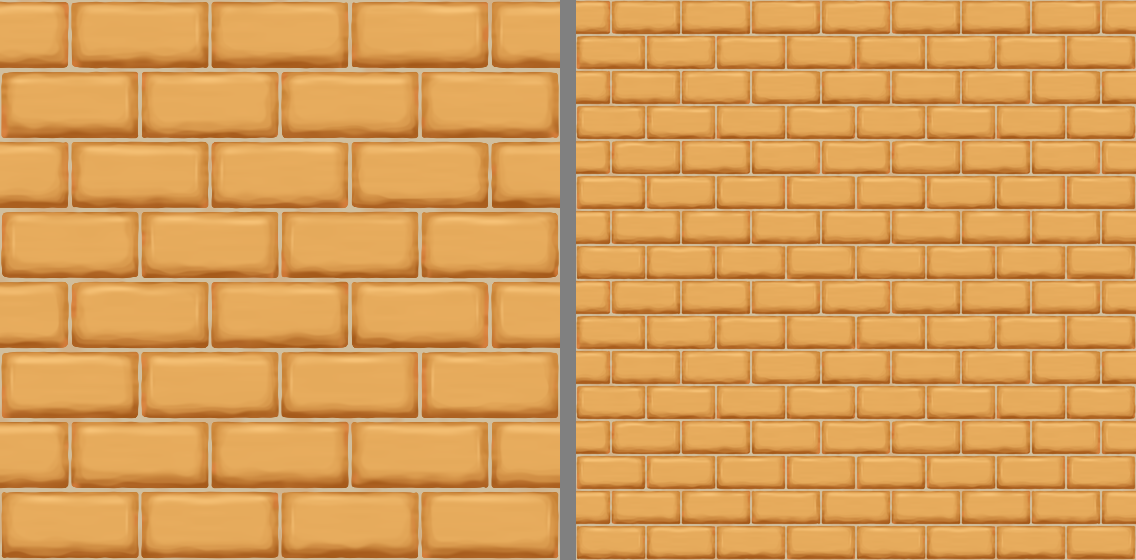
Left: one tile. Right: repeated 2 by 2.
Reproduce this texture procedurally as a WebGL 2 fragment shader.

```glsl
#version 300 es
precision highp float;
// Hand-painted ochre brick wall in running bond with thin pale mortar.

#define BRICKS vec2(4.0, 8.0)
#define JOINT vec2(0.024, 0.029)
#define CORNER 0.045
#define LAYERS 5
#define BRUSH_WOBBLE 0.085
#define FACE vec3(0.910, 0.680, 0.370)
#define LIGHT vec3(0.960, 0.755, 0.460)
#define SIDE vec3(0.805, 0.535, 0.235)
#define SHADE vec3(0.670, 0.375, 0.125)
#define BLUSH vec3(0.850, 0.500, 0.240)
#define MORTAR vec3(0.820, 0.750, 0.620)

uniform vec2 u_resolution;
out vec4 fragColor;

float hash(vec2 p) {
    vec3 h = fract(vec3(p.xyx) * 0.1031);
    h += dot(h, h.yzx + 33.33);
    return fract((h.x + h.y) * h.z);
}

// Value noise whose lattice wraps after the given period.
float noise(vec2 p, vec2 period) {
    vec2 i = floor(p), f = fract(p);
    f = f * f * (3.0 - 2.0 * f);
    vec2 a = mod(i, period), b = mod(i + 1.0, period);
    return mix(mix(hash(a), hash(vec2(b.x, a.y)), f.x),
               mix(hash(vec2(a.x, b.y)), hash(b), f.x), f.y);
}

// Noise local to one brick, centred on zero.
float brush(vec2 p) {
    return noise(p, vec2(1024.0)) - 0.5;
}

float roundedBox(vec2 p, vec2 halfSize, float radius) {
    vec2 d = abs(p) - halfSize + radius;
    return length(max(d, 0.0)) + min(max(d.x, d.y), 0.0) - radius;
}

float band(float x, float centre, float width) {
    return 1.0 - smoothstep(0.0, width, abs(x - centre));
}

// Painted face; q spans -1..1 by -0.5..0.5.
vec3 paintBrick(vec2 q, vec2 id) {
    vec2 seed = 20.0 + 400.0 * vec2(hash(id + 3.1), hash(id + 17.7));
    float vary = hash(id + 41.3);
    float streak = brush(q * vec2(2.0, 14.0) + seed);
    float patches = brush(q * vec2(5.0, 4.0) + seed + 50.0);

    // Rim: dark underside, warmer flanks with orange dabs.
    float low = 1.0 - smoothstep(-0.46, -0.08, q.y + 0.16 * patches);
    vec3 color = mix(SIDE, SHADE, low);
    float flank = smoothstep(0.80, 0.94, abs(q.x));
    color = mix(color, BLUSH, flank * smoothstep(0.05, 0.30, patches) * 0.8);
    color = mix(color, SHADE, 0.45 * smoothstep(0.44, 0.48, q.y + 0.04 * patches));
    color += 0.05 * streak;

    // Overlapping translucent strokes build up the lit face.
    for (int i = 0; i < LAYERS; i++) {
        float t = (float(i) + 0.6) / float(LAYERS);
        vec2 s = seed + 13.0 * float(i);
        vec2 wobble = vec2(brush(q * vec2(3.0, 5.0) + s),
                           brush(q * vec2(3.5, 4.0) + s + 70.0));
        vec2 lowInset = vec2(0.03, 0.06) + t * vec2(0.15, 0.17 + 0.07 * vary);
        vec2 highInset = vec2(0.03, 0.035) + t * vec2(0.17, 0.07);
        vec2 centre = 0.5 * (lowInset - highInset);
        vec2 size = vec2(1.0, 0.5) - 0.5 * (lowInset + highInset);
        float d = roundedBox(q - centre + wobble * BRUSH_WOBBLE, size, 0.06 + 0.14 * t);
        float soft = mix(0.025, 0.07, hash(id + float(i) * 7.0));
        float cover = 1.0 - smoothstep(-soft, 0.012, d);
        vec3 tone = mix(mix(SIDE, SHADE, 0.5 * low), FACE, sqrt(t));
        color = mix(color, tone, cover * mix(0.5, 0.9, t));
    }

    // Pale strokes along the upper shoulder and down some flanks.
    float bend = 0.05 * brush(q * vec2(2.0, 1.0) + seed + 90.0);
    float shoulder = band(q.y + bend, 0.36, 0.10) * (1.0 - smoothstep(0.70, 0.92, abs(q.x)));
    color = mix(color, LIGHT, shoulder * clamp(0.65 + streak, 0.0, 1.0));
    float edge = vary < 0.5 ? -0.82 : 0.82;
    float glint = band(q.x + bend, edge, 0.035) * band(q.y, 0.06, 0.34);
    color = mix(color, LIGHT, 0.6 * glint * step(0.55, hash(id + 29.0)));
    return color + 0.012 * streak;
}

void main() {
    vec2 uv = gl_FragCoord.xy / u_resolution;
    vec2 p = uv * BRICKS;
    p.x += 0.5 * mod(floor(p.y), 2.0);
    vec2 id = mod(floor(p), BRICKS);
    vec2 q = (fract(p) - 0.5) * vec2(2.0, 1.0);

    // Mortar with faint warm smudges.
    float smudge = noise(uv * 24.0, vec2(24.0));
    vec3 mortar = mix(MORTAR, vec3(0.82, 0.67, 0.50), 0.65 * smoothstep(0.62, 0.95, smudge));

    // Slightly uneven outline with chipped corners.
    float wear = noise(uv * 64.0, vec2(64.0)) - 0.5;
    float chip = smoothstep(0.85, 1.0, abs(q.x)) * smoothstep(0.40, 0.48, abs(q.y));
    float d = roundedBox(q, vec2(1.0, 0.5) - JOINT, CORNER);
    d += 0.012 * wear + 0.035 * chip * smoothstep(0.0, 0.4, wear);
    float aa = BRICKS.y / u_resolution.y;
    float brick = 1.0 - smoothstep(-0.5 * aa, 0.5 * aa, d);

    fragColor = vec4(mix(mortar, paintBrick(q, id), brick), 1.0);
}
```
